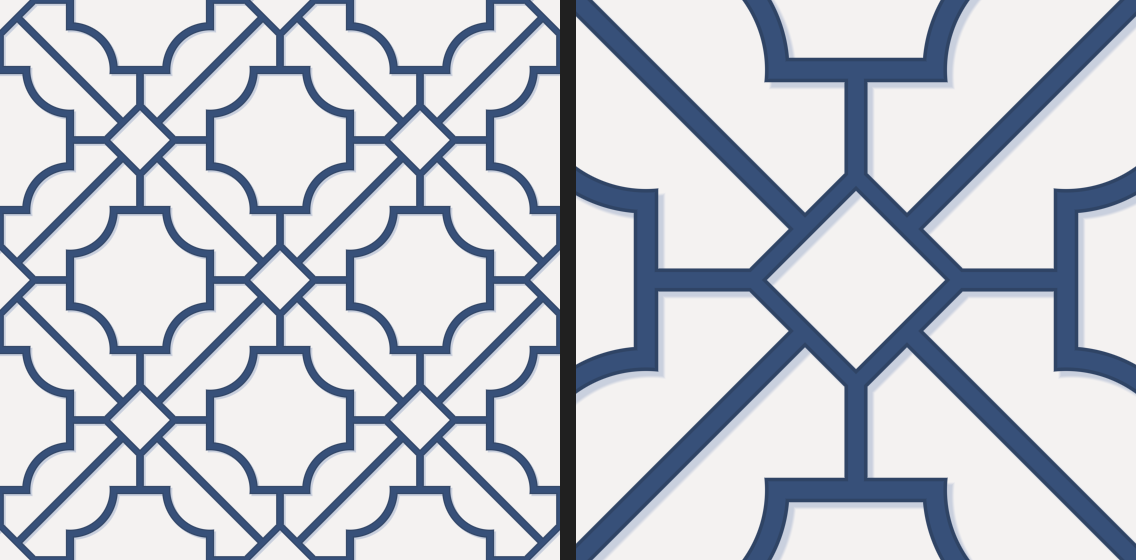
Left, the full canvas; right, a detail of the centre.
Write a Shadertoy shader that draws this pattern.

```glsl
// Navy lattice of notched square frames, small diamonds and straight bars on off-white, with a fine drop shadow.

// Lengths are in half repeats: the spacing from a diamond to the next frame.
const float REPEATS = 2.0;            // whole repeats across and down
const float FRAME_HALF = 0.5;         // half side of the notched frame
const float NOTCH_RADIUS = 0.3125;    // round bite at each frame corner
const float DIAMOND_HALF = 0.247;     // half diagonal of the diamond
const float FRAME_STROKE = 0.0292;    // half line widths
const float DIAMOND_STROKE = 0.0245;
const float BAR_STROKE = 0.0275;
const float RIM_WIDTH = 0.0085;       // darker border of every line
const vec2 SHADOW_OFFSET = vec2(0.014, -0.014);
const float SHADOW_BLUR = 0.005;

const vec3 GROUND = vec3(0.957, 0.949, 0.946);
const vec3 SHADOW = vec3(0.79, 0.815, 0.87);
const vec3 LINE = vec3(0.215, 0.315, 0.475);
const vec3 RIM = vec3(0.185, 0.265, 0.395);

const float INV_SQRT2 = 0.70711;

// Mirror the plane into one triangle: diamond at (0,0), frame at (1,0).
vec2 foldLattice(vec2 p) {
    p = abs(p - 2.0 * round(p * 0.5));
    if (p.x + p.y > 1.0) p = 1.0 - p.yx;
    return vec2(max(p.x, p.y), min(p.x, p.y));
}

// Square with a circle cut from each corner; negative inside.
float notchedSquare(vec2 p) {
    p = abs(p);
    float square = max(p.x, p.y) - FRAME_HALF;
    float notch = NOTCH_RADIUS - length(p - FRAME_HALF);
    return max(square, notch);
}

// Signed distance to all lines joined together.
float latticeDistance(vec2 p) {
    p = foldLattice(p);
    float diamond = (p.x + p.y - DIAMOND_HALF) * INV_SQRT2;
    float frame = abs(notchedSquare(p - vec2(1.0, 0.0))) - FRAME_STROKE;
    float connector = max(p.y - BAR_STROKE, p.x - FRAME_HALF);
    float diagonal = (p.x - p.y) * INV_SQRT2 - BAR_STROKE;
    float bars = max(min(connector, diagonal), -diamond);
    return min(min(frame, bars), abs(diamond) - DIAMOND_STROKE);
}

// Soft coverage of a shape with the given edge half width.
float coverage(float d, float edge) {
    return 1.0 - smoothstep(-edge, edge, d);
}

void mainImage(out vec4 fragColor, in vec2 fragCoord) {
    vec2 p = fragCoord / iResolution.xy * REPEATS * 2.0;
    float pixel = 2.0 * REPEATS / min(iResolution.x, iResolution.y);
    float edge = 0.75 * pixel;

    float lines = latticeDistance(p);
    float shadow = latticeDistance(p - SHADOW_OFFSET);

    // Ground, then shadow, then lines with their darker rim.
    vec3 color = mix(GROUND, SHADOW, coverage(shadow, max(edge, SHADOW_BLUR)));
    vec3 ink = mix(RIM, LINE, coverage(lines + RIM_WIDTH, edge));
    color = mix(color, ink, coverage(lines, edge));
    fragColor = vec4(color, 1.0);
}
```
